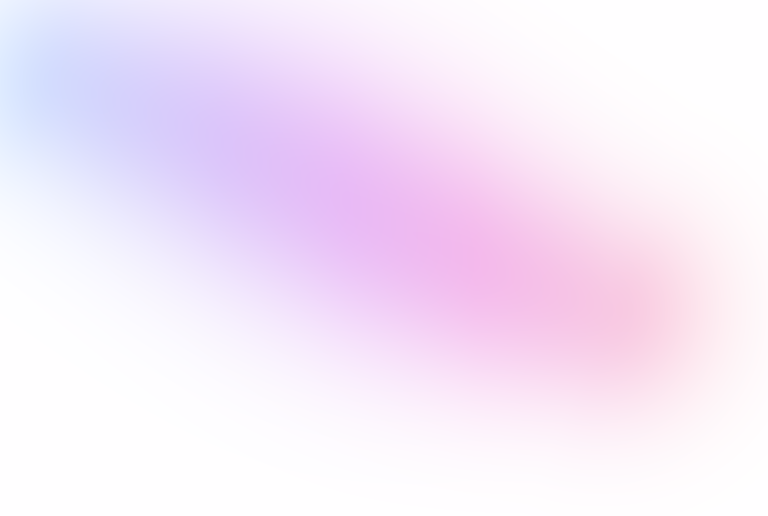
Reproduce this background procedurally as a Shadertoy shader.

```glsl
// Soft diagonal glow on white, drifting from pale blue through violet to pink.

const vec3 PAPER  = vec3(1.0, 0.998, 1.0);
const vec3 SKY    = vec3(0.82, 0.89, 1.00);
const vec3 PERI   = vec3(0.83, 0.83, 0.99);
const vec3 LILAC  = vec3(0.86, 0.77, 0.98);
const vec3 VIOLET = vec3(0.91, 0.73, 0.965);
const vec3 ORCHID = vec3(0.955, 0.725, 0.925);
const vec3 ROSE   = vec3(0.97, 0.785, 0.89);
const vec3 BLUSH  = vec3(0.985, 0.80, 0.85);

// Position along a segment, from 0 at its start to 1 at its end.
float alongSegment(vec2 p, vec2 a, vec2 b) {
    vec2 axis = b - a;
    return clamp(dot(p - a, axis) / dot(axis, axis), 0.0, 1.0);
}

// Bell-shaped falloff with the given spread.
float bell(float d, float spread) {
    return exp(-0.5 * d * d / (spread * spread));
}

// Linear blend weight between two ramp positions.
float ramp(float from, float to, float x) {
    return clamp((x - from) / (to - from), 0.0, 1.0);
}

// Tint of the glow from left to right.
vec3 glowTint(float x) {
    vec3 tint = mix(SKY, PERI, ramp(0.00, 0.20, x));
    tint = mix(tint, LILAC,  ramp(0.20, 0.43, x));
    tint = mix(tint, VIOLET, ramp(0.43, 0.67, x));
    tint = mix(tint, ORCHID, ramp(0.67, 0.92, x));
    tint = mix(tint, ROSE,   ramp(0.92, 1.18, x));
    return mix(tint, BLUSH,  ramp(1.18, 1.42, x));
}

// Coverage of a gently bent band, widest near its middle.
float glowBand(vec2 p, vec2 a, vec2 b) {
    float t = alongSegment(p, a, b);
    vec2 spine = mix(a, b, t);
    spine.y += 0.012 * sin(6.2832 * t);
    float spread = 0.148 + 0.036 * sin(3.1416 * t);
    return bell(length(p - spine), spread);
}

void mainImage(out vec4 fragColor, in vec2 fragCoord) {
    // Height runs from 0 to 1; width keeps the layout's proportions.
    vec2 p = fragCoord / iResolution.xy * vec2(1.488, 1.0);

    float glow = glowBand(p, vec2(0.12, 0.84), vec2(1.18, 0.40));
    vec3 color = mix(PAPER, glowTint(p.x), glow);

    fragColor = vec4(color, 1.0);
}
```
